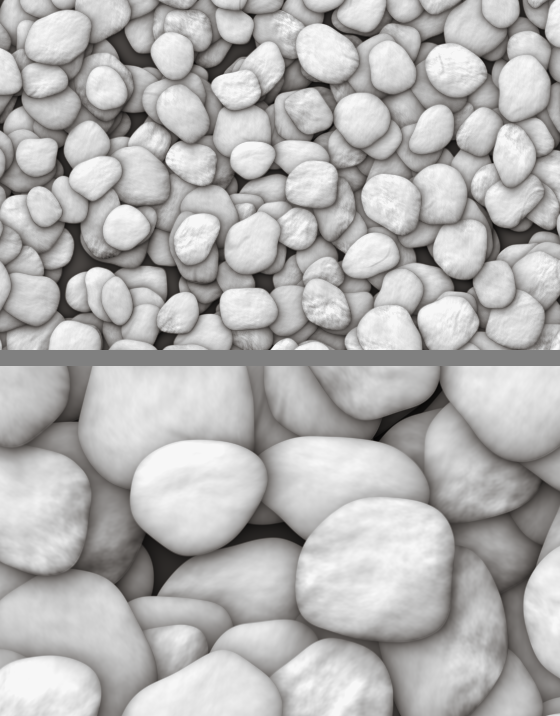
Top, the full canvas; bottom, a detail of the centre.
Reproduce this texture procedurally as a Shadertoy shader.

```glsl
// A bed of smooth white pebbles under soft light from above left.
// Jittered grids of lumpy ellipses are stacked from the bottom up; each stone
// casts a soft contact shadow on those below, then is shaded as a worn dome.

#define LAYERS 5
#define CELL 0.19          // grid spacing, in canvas heights
#define STONE_MIN 0.060    // smallest long radius
#define STONE_MAX 0.102    // largest long radius
#define LUMPS 0.045        // strength of the outline bulges
#define WARP 0.014         // small irregularity of the outlines
#define SHADOW 0.56        // depth of the contact shadow
#define REACH 0.013        // width of the contact shadow
#define ALBEDO 0.965       // brightness of the whitest stone
#define GAP 0.34           // brightness of the ground

const vec3 LIGHT = vec3(-0.222, 0.399, 0.888);

vec3 hash3(vec2 p) {
    vec3 q = fract(p.xyx * vec3(0.1031, 0.1030, 0.0973));
    q += dot(q, q.yxz + 33.33);
    return fract((q.xxy + q.yzz) * q.zyx);
}

mat2 rotation(float a) {
    float c = cos(a), s = sin(a);
    return mat2(c, s, -s, c);
}

float corner(vec2 cell, vec2 f, vec2 o) {
    return dot(hash3(cell + o).xy * 2.0 - 1.0, f - o);
}

float gradientNoise(vec2 p) {
    vec2 i = floor(p), f = p - i;
    vec2 u = f * f * f * (f * (f * 6.0 - 15.0) + 10.0);
    return mix(mix(corner(i, f, vec2(0, 0)), corner(i, f, vec2(1, 0)), u.x),
               mix(corner(i, f, vec2(0, 1)), corner(i, f, vec2(1, 1)), u.x), u.y);
}

float fbm(vec2 p) {
    float sum = 0.0, amp = 0.5;
    mat2 turn = 2.03 * rotation(0.6);
    for (int i = 0; i < 5; i++) {
        sum += amp * gradientNoise(p);
        p = turn * p + 7.7;
        amp *= 0.5;
    }
    return sum;
}

// Brightness of a stone: dome light, worn relief, creases and mottling
float stoneShade(vec2 outward, float r, vec2 along, vec2 lightAlong, vec3 rnd) {
    float slope = 0.6 * r * r / sqrt(max(1.03 - r * r * r, 0.03));
    vec3 normal = normalize(vec3(outward * slope, 1.0));
    float light = 0.45 + 0.57 * max(dot(normal, LIGHT), 0.0);

    vec2 s = along * vec2(12.0, 18.0) + rnd.xy * 90.0;
    float patches = gradientNoise(s * 0.6 + 31.0);
    float rough = 0.35 + 1.3 * rnd.z * rnd.z * smoothstep(-0.25, 0.3, patches);
    float relief = fbm(s + 0.12 * lightAlong) - fbm(s);
    float crease = 1.0 - smoothstep(0.0, 0.05, abs(gradientNoise(s * 0.5 + 9.0)));
    crease *= smoothstep(0.08, 0.3, patches);

    float mottle = fbm(s * 0.8 + 60.0);
    float albedo = ALBEDO - 0.10 * rnd.x * rnd.x + (0.08 + 0.16 * rnd.z) * min(mottle, 0.1);
    return albedo * light - rough * relief - 0.10 * crease;
}

// Lay one stone over the brightness gathered so far
float layStone(float lum, vec2 v, vec2 id, float pixel) {
    vec3 rnd = hash3(id + 13.7);
    vec3 form = hash3(id + 71.3);
    float size = mix(STONE_MIN, STONE_MAX, form.x);
    vec2 radii = size * vec2(1.0, mix(0.68, 0.98, form.y));
    mat2 turn = rotation(6.2832 * form.z);
    vec2 along = turn * v;
    vec2 q = along / radii;

    // Lumpy ellipse and its approximate distance
    float a = atan(q.y, q.x + 1e-6);
    float edge = 1.0 + LUMPS * (cos(2.0 * a + 40.0 * rnd.x)
               + cos(3.0 * a + 40.0 * rnd.y) + 0.6 * cos(4.0 * a + 40.0 * rnd.z));
    float len = max(length(q), 1e-4);
    vec2 gradient = (q / radii) * turn;
    float steep = max(length(gradient), 1e-3);
    vec2 outward = gradient / steep;
    float r = len / edge;
    float d = (r - 1.0) * edge * len / steep;

    float side = 0.75 - 0.7 * dot(outward, LIGHT.xy);
    lum *= 1.0 - SHADOW * side * exp(-max(d, 0.0) / REACH);
    if (d < pixel) {
        float shade = stoneShade(outward, min(r, 1.0), along, turn * normalize(LIGHT.xy), rnd);
        lum = mix(lum, shade, smoothstep(pixel, -pixel, d));
    }
    return lum;
}

void mainImage(out vec4 fragColor, in vec2 fragCoord) {
    float pixel = 1.0 / iResolution.y;
    vec2 p = fragCoord * pixel;
    p += WARP * vec2(gradientNoise(p * 14.0 + 5.0), gradientNoise(p * 14.0 + 45.0));

    float lum = GAP;
    for (int layer = 0; layer < LAYERS; layer++) {
        float k = float(layer);
        mat2 tilt = rotation(1.1 * k + 0.3);
        vec2 g = tilt * p / CELL + 17.3 * k + 50.0;
        for (int j = -1; j <= 1; j++) {
            float row = floor(g.y) + float(j);
            float shift = hash3(vec2(row, k + 7.0)).x;
            for (int i = -1; i <= 1; i++) {
                vec2 id = vec2(floor(g.x - shift) + float(i), row);
                vec2 centre = id + vec2(shift, 0.0) + mix(vec2(0.22), vec2(0.78), hash3(id + 3.1 * k).xy);
                lum = layStone(lum, (g - centre) * CELL * tilt, id + 97.0 * k, pixel);
            }
        }
    }

    // Neutral whites, slightly warm shadows
    lum = clamp(lum, 0.0, 0.97);
    vec3 tint = mix(vec3(1.0, 0.94, 0.90), vec3(1.0), smoothstep(0.1, 0.8, lum));
    fragColor = vec4(lum * tint, 1.0);
}
```
